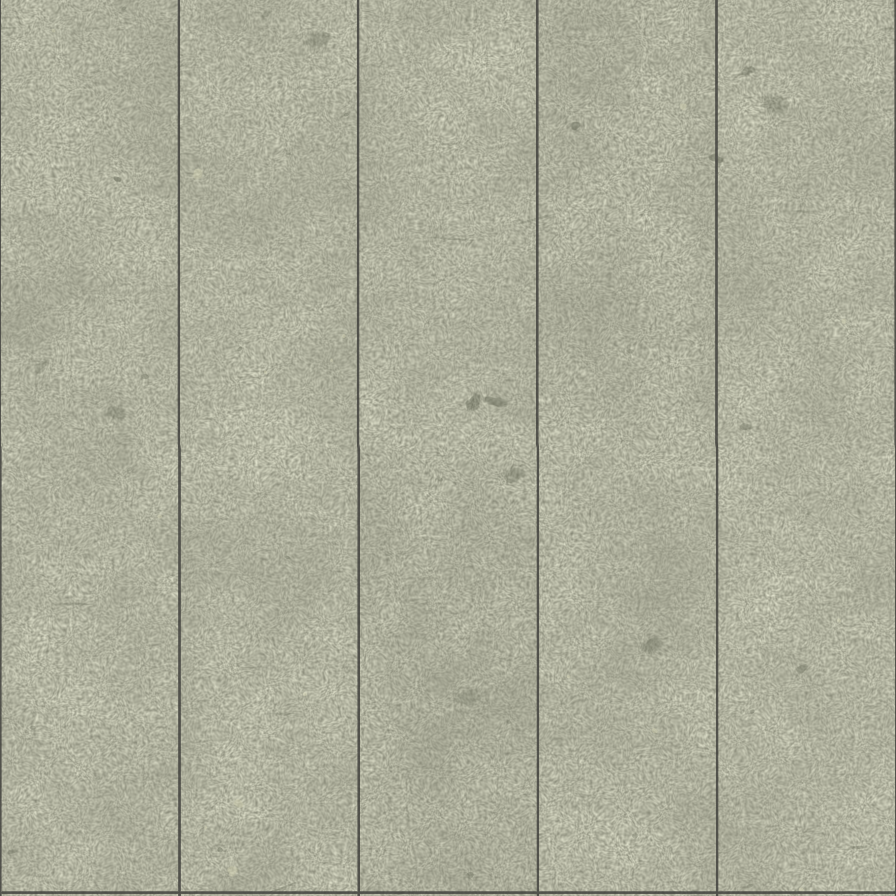
Write a WebGL 1 fragment shader that draws this texture.

```glsl
precision highp float;
// Five tall planks of fine-grained grey-green stone, parted by thin dark joints.
// Periodic gradient noise gives grain and mottling; loops scatter dark flecks,
// thin streaks and pale nodules. The whole tile wraps in both directions.

uniform vec2 u_resolution;

const float PLANKS = 5.0;
const float JOINT_HALF_WIDTH = 0.0014;
const float BED_JOINT_Y = 0.0038;      // height of the single horizontal joint
const float JOINT_STEP = 0.0007;       // sideways slip between upper and lower half
const vec3 STONE = vec3(0.68, 0.685, 0.61);
const vec3 FLECK = vec3(0.51, 0.52, 0.45);
const vec3 NODULE = vec3(0.79, 0.79, 0.68);
const vec3 JOINT = vec3(0.32, 0.32, 0.295);
const float GRAIN_FINE = 360.0;        // noise cells across the tile
const float GRAIN_COARSE = 210.0;
const float GRAIN_CONTRAST = 0.20;
const float MOTTLE_CONTRAST = 0.045;
const float SLAB_VARIATION = 0.016;
const int FLECKS = 42;
const int STREAKS = 8;
const int NODULES = 16;

vec2 hash2(vec2 p) {
  vec3 q = fract(p.xyx * vec3(0.1031, 0.1030, 0.0973));
  q += dot(q, q.yzx + 33.33);
  return fract((q.xx + q.yz) * q.zy);
}

float cornerSlope(vec2 cell, vec2 period, float seed, vec2 offset) {
  float angle = 6.28318 * hash2(mod(cell, period) + seed * 17.0).x;
  return dot(vec2(cos(angle), sin(angle)), offset);
}

// Gradient noise that repeats after `period` cells over the unit tile.
float noise(vec2 uv, vec2 period, float seed) {
  vec2 p = uv * period, cell = floor(p), f = p - cell;
  vec2 s = f * f * f * (f * (f * 6.0 - 15.0) + 10.0);
  vec2 e = vec2(1.0, 0.0);
  float low = mix(cornerSlope(cell, period, seed, f),
                  cornerSlope(cell + e.xy, period, seed, f - e.xy), s.x);
  float high = mix(cornerSlope(cell + e.yx, period, seed, f - e.yx),
                   cornerSlope(cell + e.xx, period, seed, f - e.xx), s.x);
  return mix(low, high, s.y);
}

// Soft, ragged, tilted ellipse whose position wraps around the tile.
float blot(vec2 uv, vec2 center, vec2 radii, float tilt, float ragged, float pixel) {
  vec2 d = fract(uv - center + 0.5) - 0.5;
  float c = cos(tilt), s = sin(tilt);
  d = vec2(c * d.x + s * d.y, c * d.y - s * d.x);
  float soft = max(0.25, 0.6 * pixel / radii.y);
  return 1.0 - smoothstep(-soft, soft, length(d / radii) - 1.0 + ragged);
}

float line(float distanceToLine, float pixel) {
  return 1.0 - smoothstep(-0.5 * pixel, 0.5 * pixel, abs(distanceToLine) - JOINT_HALF_WIDTH);
}

void main() {
  vec2 uv = gl_FragCoord.xy / u_resolution;
  float pixel = 1.0 / min(u_resolution.x, u_resolution.y);
  float lowerHalf = 1.0 - smoothstep(0.498, 0.506, uv.y);
  float across = (uv.x - JOINT_STEP * (lowerHalf - 0.5)) * PLANKS;
  float plank = mod(floor(across), PLANKS);

  // Mottling and tone, different on each plank and half
  float mottle = noise(uv, vec2(9.0, 7.0), plank + 1.0)
               + 0.7 * noise(uv, vec2(18.0, 26.0), plank + 7.0)
               + 0.5 * noise(uv, vec2(40.0, 64.0), plank + 13.0);
  vec2 tones = hash2(vec2(plank + 3.0, 11.0)) - 0.5;
  float tone = MOTTLE_CONTRAST * mottle + SLAB_VARIATION * mix(tones.x, tones.y, lowerHalf);

  // Grain, warped slightly so that its lattice stays hidden
  vec2 warp = vec2(noise(uv, vec2(43.0), 21.0), noise(uv, vec2(43.0), 22.0));
  vec2 grainUv = uv + 0.006 * warp;
  float grain = 0.65 * noise(grainUv, vec2(GRAIN_FINE), 31.0)
              + 0.60 * noise(grainUv, vec2(GRAIN_COARSE), 32.0);
  grain *= GRAIN_CONTRAST * (1.0 + 0.4 * mottle);
  vec3 color = STONE + (tone + grain) * vec3(1.0, 1.0, 0.95);

  // Dark flecks: many small, few large, leaning up to the right
  float ragged = 0.6 * noise(uv, vec2(150.0), 41.0);
  float dark = 0.0;
  for (int i = 0; i < FLECKS; i++) {
    float id = float(i);
    vec2 shape = hash2(vec2(id, 51.0)), look = hash2(vec2(id, 52.0));
    float size = mix(0.003, 0.019, pow(shape.x, 5.0));
    vec2 radii = size * vec2(1.0, mix(0.4, 0.8, shape.y));
    float mark = blot(uv, hash2(vec2(id, 53.0)), radii, look.x * 1.3 - 0.4, ragged, pixel);
    dark = max(dark, mark * mix(0.4, 0.85, look.y));
  }
  for (int i = 0; i < STREAKS; i++) {
    vec2 shape = hash2(vec2(float(i), 61.0));
    vec2 radii = vec2(mix(0.008, 0.024, shape.x), 0.0013);
    float mark = blot(uv, hash2(vec2(float(i), 62.0)), radii, shape.y * 0.5 - 0.1, ragged, pixel);
    dark = max(dark, 0.5 * mark);
  }
  color = mix(color, FLECK + 0.5 * grain, dark);

  // Pale nodules
  for (int i = 0; i < NODULES; i++) {
    vec2 shape = hash2(vec2(float(i), 71.0));
    vec2 radii = mix(0.002, 0.006, shape.x * shape.x) * vec2(0.9, 1.0);
    float mark = blot(uv, hash2(vec2(float(i), 72.0)), radii, shape.y, ragged, pixel);
    color = mix(color, NODULE + 0.4 * grain, 0.65 * mark);
  }

  // Joints
  float upright = line((fract(across + 0.5) - 0.5) / PLANKS, pixel);
  float bed = line(uv.y - BED_JOINT_Y, pixel);
  color = mix(color, JOINT + 0.2 * grain, max(upright, bed));
  gl_FragColor = vec4(color, 1.0);
}
```
